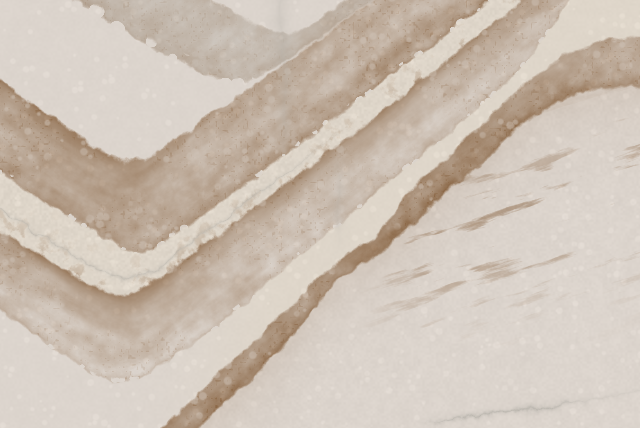
Write a Shadertoy shader that draws this texture.

```glsl
// Veined stone slab: folded beige and rust bands in pale, grainy quartz.
#define PALE vec3(0.862, 0.832, 0.803)
#define CREAM vec3(0.872, 0.838, 0.790)
#define RUST vec3(0.540, 0.400, 0.270)
#define ASH vec3(0.700, 0.685, 0.655)
#define EDGE_ROUGHNESS 0.026
#define EDGE_SOFTNESS 0.0025
#define MOTTLE 0.36
#define GRAIN 0.045

float hash(vec2 p) {
    vec3 h = fract(vec3(p.xyx) * 0.1031);
    h += dot(h, h.yzx + 33.33);
    return fract((h.x + h.y) * h.z);
}

float noise(vec2 p) {
    vec2 i = floor(p), f = fract(p);
    f = f * f * (3.0 - 2.0 * f);
    return mix(mix(hash(i), hash(i + vec2(1, 0)), f.x),
               mix(hash(i + vec2(0, 1)), hash(i + vec2(1, 1)), f.x), f.y);
}

float fbm(vec2 p) {
    float sum = 0.0, amp = 0.52;
    for (int i = 0; i < 5; i++) {
        sum += amp * noise(p);
        p = mat2(1.6, 1.2, -1.2, 1.6) * p + 7.3;
        amp *= 0.5;
    }
    return sum;
}

// Coverage of randomly placed round flecks; density is the share of cells used.
float flecks(vec2 p, float scale, float density) {
    vec2 cell = floor(p * scale);
    float cover = 0.0, aa = scale / iResolution.y;
    for (int j = -1; j <= 1; j++)
    for (int i = -1; i <= 1; i++) {
        vec2 c = cell + vec2(i, j);
        vec2 centre = c + 0.2 + 0.6 * vec2(hash(c + 3.1), hash(c + 17.7));
        float radius = mix(0.14, 0.46, hash(c + 41.3));
        float disc = 1.0 - smoothstep(-aa, aa + 0.04, length(p * scale - centre) - radius);
        cover = max(cover, disc * step(hash(c + 59.9), density));
    }
    return cover;
}

// Two straight limbs joined by a rounded hinge; negative r folds the other way.
float fold(float x, vec2 hinge, float left, float right, float r) {
    float a = left * (x - hinge.x), b = -right * (x - hinge.x);
    return hinge.y + 0.5 * (a + b - sign(r) * sqrt((a - b) * (a - b) + r * r));
}

float bump(float x, float centre, float width) {
    float k = (x - centre) / width;
    return exp(-k * k);
}

float inside(float d) {
    float w = EDGE_SOFTNESS + 0.7 / iResolution.y;
    return smoothstep(-w, w, d);
}

// Stain that fades away from an edge.
float stain(float d, float reach) { return exp(-abs(d) / reach); }

void mainImage(out vec4 fragColor, in vec2 fragCoord) {
    vec2 q = fragCoord / iResolution.y;
    q.y = 1.0 - q.y;                       // depth measured from the top
    float x = q.x;
    float cloud = fbm(q * 7.0), fine = fbm(q * 38.0 + 11.0), grit = noise(q * 190.0);
    float y = q.y + (fine - 0.5) * EDGE_ROUGHNESS + (cloud - 0.5) * 0.018;

    // Band edges, from top to bottom
    float capTop = fold(x, vec2(0.664, 0.088), 0.50, 0.55, 0.015);
    float capLow = fold(x, vec2(0.553, 0.234), 0.60, 0.72, 0.08);
    float upTop  = fold(x, vec2(0.301, 0.416), 0.73, 0.72, 0.08);
    float upLow  = fold(x, vec2(0.334, 0.613), 0.62, 0.75, 0.045);
    float midTop = fold(x, vec2(0.294, 0.725), 0.62, 0.775, 0.085);
    float midLow = fold(x, vec2(0.289, 0.949), 0.75, 0.84, 0.11) - 0.5 * max(x - 1.2, 0.0);
    float lowTop = fold(x, vec2(1.340, 0.074), -0.965, 0.0, -0.088) + 0.027 * bump(x, 0.88, 0.05);
    float lowLow = fold(x, vec2(1.302, 0.195), -0.96, 0.0, -0.098) - 0.035 * bump(x, 0.79, 0.09);

    // Distances, positive below each edge
    float dCapTop = (y - capTop) / 1.15, dCapLow = (y - capLow) / 1.2;
    float dUpTop = (y - upTop) / 1.23, dUpLow = (y - upLow) / 1.23;
    float dMidTop = (y - midTop) / 1.25, dMidLow = (y - midLow) / 1.28;
    float dLowTop = (y - lowTop) / 1.35, dLowLow = (y - lowLow) / 1.35;

    float cap = inside(dCapTop) * inside(-dCapLow);
    float upper = inside(dUpTop) * inside(-dUpLow);
    float middle = inside(dMidTop) * inside(-dMidLow);
    float lower = inside(dLowTop) * inside(-dLowLow);
    float bands = max(max(cap, upper), max(middle, lower));

    // Rust strength in each band, with mottling drawn out along the folds
    float streak = fbm(vec2(x * 9.0, (q.y - midTop) * 26.0));
    float leftLimb = 1.0 - smoothstep(0.2, 0.65, x), rightLimb = smoothstep(0.65, 1.1, x);
    float tCap = 0.23 + 0.16 * stain(dCapLow, 0.02);
    float tUp = 0.29 + (0.06 + 0.30 * leftLimb) * stain(dUpTop, 0.07)
              + (0.24 + 0.24 * rightLimb) * stain(dUpLow, 0.028) + 0.12 * stain(dUpTop, 0.008);
    float tMid = 0.17 + 0.50 * stain(dMidTop, 0.027) + 0.12 * leftLimb * stain(dMidTop, 0.09)
               + 0.16 * stain(dMidLow, 0.007);
    float tLow = 0.50 + 0.33 * stain(dLowLow, 0.026) + 0.12 * stain(dLowTop, 0.01)
               - 0.12 * smoothstep(1.15, 1.4, x);
    float rust = cap * tCap + upper * tUp + middle * tMid + lower * tLow;
    rust += bands * (MOTTLE * (streak - 0.5) + 0.32 * (fine - 0.5));
    rust += bands * 0.16 * smoothstep(0.72, 0.95, grit) * smoothstep(0.4, 0.6, cloud);

    // Pale ground: halo under the lowest band, dusty seam and sparse rusty threads
    float field = inside(dLowLow), seam = inside(dUpLow) * inside(-dMidTop);
    float thread = fbm(vec2(x * 9.0 + q.y * 4.0, q.y * 42.0 + x * 12.0));
    float threadZone = bump(q.y + 0.25 * (x - 1.2), 0.52, 0.17) * smoothstep(0.8, 1.05, x);
    rust += field * (0.13 * stain(dLowLow, 0.07) + 0.5 * threadZone * smoothstep(0.61, 0.76, thread));
    rust += seam * 0.30 * smoothstep(0.55, 0.75, fine) * stain(dMidTop, 0.045);

    // Pebbled quartz spilling over edges, and pale flecks inside the bands
    float spill = flecks(q, 24.0, 0.75) * stain(dCapLow, 0.016) * (1.0 - smoothstep(0.56, 0.62, x));
    spill = max(spill, flecks(q + 2.7, 42.0, 0.5) * max(stain(dMidLow, 0.007), stain(dUpLow, 0.007)));
    rust *= 1.0 - smoothstep(0.3, 0.5, spill);
    float spots = flecks(q + 5.0, 50.0, 0.22) * bands * smoothstep(0.4, 0.6, cloud);
    rust = mix(rust, 0.17, 0.5 * spots);

    // Ground tint and rust
    float creamy = max(inside(dMidLow) * inside(-dLowTop) * smoothstep(0.3, 0.7, x), seam);
    vec3 col = mix(PALE, CREAM, creamy);
    col = mix(col, RUST, clamp(rust, 0.0, 1.0));

    // Ashen details: cap tint, hairline in the seam, drips and the bottom vein
    float hair = stain(y - mix(upLow, midTop, 0.65), 0.004) * seam * (1.0 - smoothstep(0.6, 0.85, x));
    float drip = stain(x - 0.66 - 0.06 * (cloud - 0.5), 0.016) * (1.0 - smoothstep(0.25, 0.42, q.y));
    drip += stain(x - 0.79 - 0.08 * (cloud - 0.5), 0.014) * bump(q.y, 0.47, 0.09);
    float veinY = 0.99 - 0.135 * (x - 0.977);
    float vein = stain(y - veinY, 0.005) * smoothstep(0.96, 1.08, x) * (1.0 - 0.7 * smoothstep(1.25, 1.4, x));
    float ash = 0.28 * cap * (1.0 - smoothstep(0.3, 0.5, spill)) + 0.5 * hair + 0.28 * drip + 0.75 * vein;
    col = mix(col, ASH, clamp(ash, 0.0, 1.0));

    // Grain and tiny bright chips
    col += GRAIN * (0.6 * (fine - 0.5) + 0.5 * (grit - 0.5)) * (0.5 + seam + 0.4 * field);
    col += 0.025 * flecks(q + 9.0, 60.0, 0.12);
    fragColor = vec4(clamp(col, 0.0, 1.0), 1.0);
}
```
